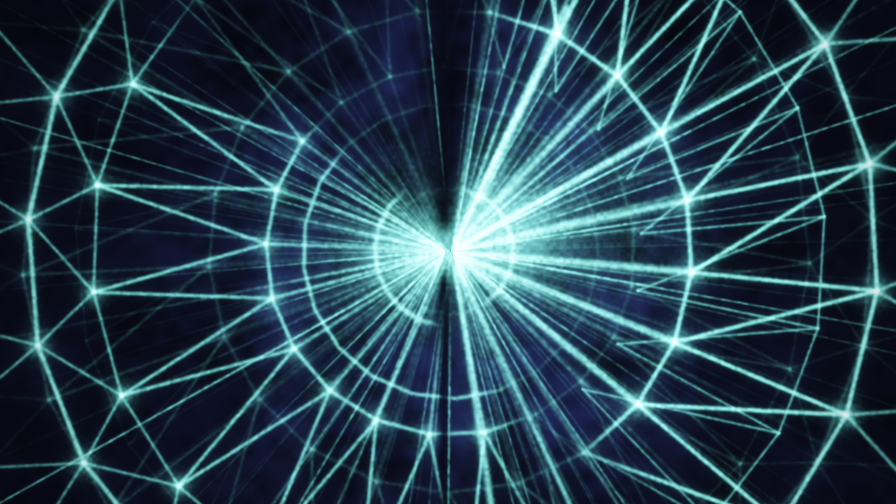
Reproduce this background procedurally as a WebGL 1 fragment shader.

```glsl
precision highp float;

uniform vec2 u_resolution;

const float TAU = 6.283185;
const float STEP = TAU / 21.0;

float hash(vec2 p) {
  return fract(sin(dot(p, vec2(127.1, 311.7))) * 43758.5453);
}

float noise(vec2 p) {
  vec2 i = floor(p);
  vec2 f = fract(p);
  f = f * f * (3.0 - 2.0 * f);
  return mix(mix(hash(i), hash(i + vec2(1.0, 0.0)), f.x),
             mix(hash(i + vec2(0.0, 1.0)), hash(i + 1.0), f.x), f.y);
}

vec2 polar(float radius, float angle) {
  return radius * vec2(cos(angle), sin(angle));
}

float segmentDistance(vec2 p, vec2 a, vec2 b) {
  vec2 ab = b - a;
  return length(p - a - ab * clamp(dot(p - a, ab) / dot(ab, ab), 0.0, 1.0));
}

float lineGlow(float d, float width, float halo) {
  float q = d / width;
  return exp(-q * q) + halo * exp(-q * 0.4);
}

float blob(vec2 p, vec2 center, vec2 size) {
  vec2 q = (p - center) / size;
  return exp(-dot(q, q));
}

// One strut, given as (radius, angle) ends, repeated around the centre
float struts(vec2 p, vec2 from, vec2 to, float width) {
  float sector = floor((atan(p.y, p.x) - from.y) / STEP + 0.5);
  float d = 10.0;
  for (int j = -1; j <= 1; j++) {
    float turn = (sector + float(j)) * STEP;
    d = min(d, segmentDistance(p, polar(from.x, from.y + turn), polar(to.x, to.y + turn)));
  }
  return lineGlow(d, width, 0.14);
}

float ring(vec2 p, vec2 node, float width) {
  return struts(p, node, node + vec2(0.0, STEP), width);
}

float zigzag(vec2 p, vec2 inner, vec2 outer, float width) {
  return struts(p, inner, outer, width) + struts(p, inner, outer + vec2(0.0, STEP), width);
}

float nodes(vec2 p, vec2 node) {
  float turn = floor((atan(p.y, p.x) - node.y) / STEP + 0.5) * STEP;
  return exp(-length(p - polar(node.x, node.y + turn)) * 70.0);
}

// Randomly spaced beams with individual strength and reach
float rays(vec2 p, float count, float seed, float width) {
  float r = length(p);
  float a = (atan(p.y, p.x) / TAU + 0.5) * count;
  float sum = 0.0;
  for (int j = -1; j <= 1; j++) {
    float cell = floor(a) + float(j);
    vec2 key = vec2(mod(cell, count), seed);
    float offset = abs(a - cell - 0.15 - 0.7 * hash(key)) * TAU / count;
    float strength = hash(key + 7.3);
    float reach = exp(-r * mix(0.3, 3.5, hash(key + 19.1)));
    sum += lineGlow(offset * r, width, 0.025) * strength * strength * reach;
  }
  return sum * (0.6 + 0.8 * noise(vec2(r * 110.0, a * 2.0)));
}

float facing(vec2 p, float angle, float low, float high) {
  return smoothstep(low, high, dot(p / max(length(p), 0.001), polar(1.0, angle)));
}

void main() {
  vec2 p = (gl_FragCoord.xy - 0.5 * u_resolution) / u_resolution.y - vec2(0.005, 0.002);
  float r = length(p);
  float right = facing(p, 0.2, 0.3, 0.6);
  float left = facing(p, 3.75, 0.15, 0.45);

  // Right web
  vec2 rightInner = vec2(0.48, 0.51);
  vec2 rightOuter = vec2(0.85, 0.505);
  vec2 rightFaint = vec2(0.745, 0.391);
  float web = ring(p, rightInner, 0.0042) + ring(p, rightOuter, 0.0042)
    + zigzag(p, rightInner, rightOuter, 0.004)
    + 0.5 * zigzag(p, rightOuter, vec2(1.25, 0.36), 0.004)
    + 0.4 * ring(p, rightFaint, 0.003) + 0.4 * zigzag(p, vec2(0.38, 0.39), rightFaint, 0.003)
    + struts(p, vec2(0.004, 0.51), rightInner, 0.006)
    + 0.8 * ring(p, vec2(0.125, 0.51), 0.005)
    + 0.7 * (nodes(p, rightInner) + nodes(p, rightOuter));
  float light = web * (0.12 + 1.05 * right);

  // Left web
  vec2 leftInner = vec2(0.366, 2.803);
  vec2 leftMiddle = vec2(0.713, 2.658);
  vec2 leftOuter = vec2(0.84, 2.469);
  web = 0.8 * ring(p, leftInner, 0.004) + 0.5 * ring(p, leftMiddle, 0.0035)
    + ring(p, leftOuter, 0.0045) + 0.75 * zigzag(p, leftInner, leftMiddle, 0.0038)
    + 0.5 * zigzag(p, leftMiddle, leftOuter, 0.0035)
    + 0.45 * zigzag(p, leftOuter, vec2(1.2, 2.32), 0.0035)
    + 0.6 * struts(p, vec2(0.004, 2.803), leftInner, 0.004)
    + 0.75 * ring(p, vec2(0.293, 2.658), 0.004)
    + 0.7 * (nodes(p, leftInner) + nodes(p, leftMiddle) + nodes(p, leftOuter));
  light += web * (0.14 + 0.85 * left);
  light += 0.9 * ring(p, vec2(0.15, 2.803), 0.005) * facing(p, 3.4, 0.3, 0.7);

  // Two ray fans and their flanking cores
  vec2 rightFan = p - vec2(0.004, 0.0);
  vec2 leftFan = p + vec2(0.01, 0.0);
  float rightCore = blob(p, vec2(0.08, 0.0), vec2(0.1, 0.055)) + blob(p, vec2(0.11, 0.07), vec2(0.09, 0.06));
  float leftCore = blob(p, vec2(-0.07, 0.0), vec2(0.08, 0.05));
  float rightWide = blob(p, vec2(0.14, 0.06), vec2(0.25, 0.18));
  float leftWide = blob(p, vec2(-0.13, -0.03), vec2(0.15, 0.12));
  float rightRays = rays(rightFan, 42.0, 2.0, 0.0046) + 0.8 * rays(rightFan, 95.0, 5.0, 0.0028);
  float leftRays = rays(leftFan, 40.0, 11.0, 0.0036) + 0.8 * rays(leftFan, 90.0, 14.0, 0.0026);
  light += rightRays * facing(rightFan, 0.0, 0.0, 0.35) * (1.2 * exp(-0.9 * r) + 1.1 * rightWide);
  light += leftRays * facing(leftFan, 3.3, 0.1, 0.75) * (0.9 * exp(-2.0 * r) + 1.3 * leftWide);
  light += 0.75 * rightCore + 0.22 * rightWide + 0.9 * leftCore + 0.16 * leftWide;

  // Strong single beams
  light += lineGlow(segmentDistance(p, vec2(0.06, 0.1), vec2(0.23, 0.48)), 0.007, 0.15);
  light += 0.9 * lineGlow(segmentDistance(p, vec2(0.01, -0.03), vec2(0.083, -0.52)), 0.006, 0.12);
  light += 0.8 * lineGlow(segmentDistance(p, vec2(0.015, -0.03), vec2(0.245, -0.52)), 0.005, 0.12);

  // Dark slit between the fans, crossed by fine threads
  float slitWidth = 0.014 + 0.09 * max(p.y, 0.0);
  float slit = exp(-pow((p.x + 0.012) / slitWidth, 2.0)) * smoothstep(0.01, 0.07, abs(p.y));
  light *= 1.0 - 0.85 * slit;
  light += 0.9 * rays(p, 70.0, 23.0, 0.0028) * smoothstep(0.08, 0.3, r);
  light *= 0.75 + 0.5 * noise(p * 150.0);
  light = 1.1 * light * light / (light + 0.12);

  // Blue haze and tone
  float cloud = 0.6 * noise(p * 9.0) + 0.4 * noise(p * 40.0 + 5.0);
  float haze = cloud * (0.35 + exp(-pow((r - 0.3) / 0.24, 2.0))) * (1.0 - 0.6 * slit);
  vec3 night = vec3(0.02, 0.022, 0.05) + vec3(0.085, 0.11, 0.26) * haze;
  vec3 glow = 1.0 - exp(-light * vec3(0.57, 1.5, 1.38));
  vec3 color = night * (1.0 - glow) + glow;
  color *= 1.0 - 0.2 * smoothstep(0.65, 1.05, r);
  gl_FragColor = vec4(color, 1.0);
}
```
